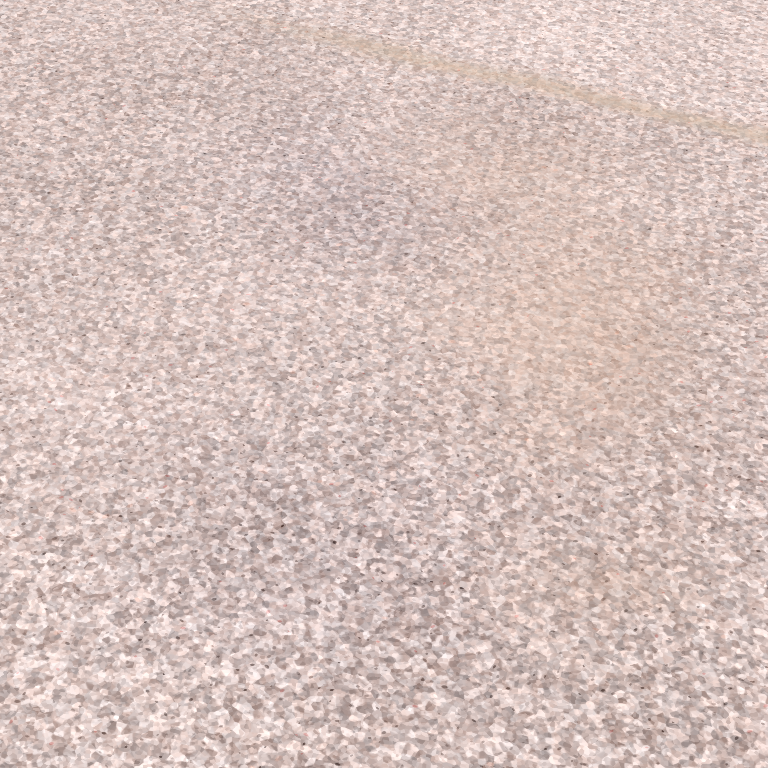
Give the GLSL for this texture, as a Shadertoy shader.

```glsl
#define HORIZON 2.6
#define GRAIN_SCALE 112.0
#define GRIT_SCALE 215.0
#define GRAIN_CONTRAST 0.27
#define GRIT_CONTRAST 0.17
#define BASE_TONE 0.842
#define SLANT 0.22
#define DUST_OFFSET vec3(0.0, -0.077, -0.097)
#define SAND_TINT vec3(0.014, -0.008, -0.034)
#define OCHRE_TINT vec3(0.0, -0.012, -0.05)

float hash(vec2 p) {
    return fract(sin(dot(p, vec2(127.1, 311.7))) * 43758.5453);
}

vec2 hash2(vec2 p) {
    return vec2(hash(p), hash(p + 37.4));
}

float noise(vec2 p) {
    vec2 i = floor(p), f = fract(p);
    f = f * f * (3.0 - 2.0 * f);
    return mix(mix(hash(i), hash(i + vec2(1, 0)), f.x),
               mix(hash(i + vec2(0, 1)), hash(i + vec2(1, 1)), f.x), f.y);
}

// Layered noise, centred on zero
float fbm(vec2 p) {
    float sum = 0.0, amp = 0.5;
    for (int i = 0; i < 4; i++) {
        sum += amp * (noise(p) - 0.5);
        p = mat2(1.6, 1.2, -1.2, 1.6) * p + 7.3;
        amp *= 0.5;
    }
    return sum;
}

mat2 rotation(float a) {
    return mat2(cos(a), sin(a), -sin(a), cos(a));
}

// Softly packed cells: x is tone, y is hue, both centred on zero
vec2 grains(vec2 p) {
    vec2 cell = floor(p), sum = vec2(0.0);
    float total = 0.0;
    for (int y = -1; y <= 1; y++)
    for (int x = -1; x <= 1; x++) {
        vec2 id = cell + vec2(x, y);
        vec2 d = p - id - hash2(id);
        float w = exp(-13.0 * dot(d, d));
        sum += w * (hash2(id + 91.7) - 0.5);
        total += w;
    }
    return sum / total;
}

// Scattered pebbles: x is coverage, y is a random hue per pebble
vec2 pebbles(vec2 p, float share, float seed) {
    vec2 id = floor(p) + seed;
    vec2 d = fract(p) - 0.5 - 0.36 * (hash2(id) - 0.5);
    d = rotation(2.0 * hash(id + 5.1) - 1.3) * d * vec2(1.0, 1.5);
    float radius = mix(0.14, 0.31, hash(id + 11.9));
    float present = step(hash(id + 23.3), share);
    return vec2(present * (1.0 - smoothstep(0.45, 1.0, length(d) / radius)), hash(id + 61.7));
}

float blob(vec2 p, vec2 centre, vec2 size) {
    vec2 d = (p - centre) / size;
    return exp(-dot(d, d));
}

void mainImage(out vec4 fragColor, in vec2 fragCoord) {
    vec2 uv = fragCoord / iResolution.xy;

    // Receding ground plane, slanted along the wear direction
    vec2 ground = vec2(uv.x - 0.5, uv.y) * HORIZON / (HORIZON - uv.y);
    ground = rotation(SLANT) * ground * vec2(0.9, 1.08);
    ground += 0.003 * vec2(noise(ground * 90.0), noise(ground * 90.0 + 40.0));

    // Broad patches of sand, pale dust and shade
    float cloud = fbm(ground * vec2(4.0, 6.0) + 3.0);
    vec2 drift = uv + 0.16 * vec2(cloud, fbm(ground * 7.0 + 20.0));
    float sand = blob(drift, vec2(0.74, 0.57), vec2(0.15, 0.16))
               + 0.7 * blob(drift, vec2(0.77, 0.22), vec2(0.12, 0.07))
               + 0.5 * blob(drift, vec2(0.66, 0.77), vec2(0.13, 0.06));
    float pale = blob(drift, vec2(0.34, 0.60), vec2(0.20, 0.10))
               + blob(drift, vec2(0.08, 0.46), vec2(0.13, 0.12));
    float shade = blob(drift, vec2(0.44, 0.74), vec2(0.14, 0.09))
                + 0.7 * blob(drift, vec2(0.42, 0.28), vec2(0.26, 0.17));

    // Paler strip beyond a worn diagonal edge
    float edge = uv.y - 0.99 + 0.225 * (uv.x - 0.26) + 0.025 * cloud;
    float strip = smoothstep(0.0, 0.03, edge);
    float seam = exp(-pow(edge / 0.011, 2.0)) * smoothstep(0.2, 0.55, uv.x);

    // Grain tones, calmer with distance and under sand
    vec2 grain = grains(ground * GRAIN_SCALE);
    vec2 grit = grains(ground * GRIT_SCALE + 50.0);
    float contrast = mix(1.15, 0.78, uv.y) * (1.0 - 0.42 * min(sand, 1.0))
                   * (1.0 - 0.5 * seam) * (1.0 - 0.15 * pale);
    float tone = BASE_TONE + 0.09 * cloud + 0.028 * pale - 0.035 * shade
               + 0.045 * strip - 0.01 * seam;
    tone += contrast * (GRAIN_CONTRAST * grain.x + GRIT_CONTRAST * grit.x);

    // Dark chips and pale stones
    vec2 chips = pebbles(ground * 68.0, 0.36, 3.0);
    vec2 stones = pebbles(ground * 38.0, 0.28, 80.0);
    tone -= contrast * chips.x * mix(0.07, 0.30, chips.y * chips.y);
    tone += contrast * stones.x * mix(0.02, 0.13, stones.y);

    // Mineral tints
    vec3 color = tone + DUST_OFFSET;
    color += (grain.y + 0.5 * grit.y) * vec3(0.035, -0.005, -0.025);
    color += SAND_TINT * sand + OCHRE_TINT * seam;
    color += shade * vec3(-0.008, -0.002, 0.012);
    color += chips.x * smoothstep(0.35, 0.2, 0.35 - 0.15 * step(chips.y, 0.06)) * vec3(0.06, -0.06, -0.06);
    color += stones.x * step(stones.y, 0.12) * vec3(0.02, -0.03, -0.05);

    fragColor = vec4(clamp(color, 0.0, 1.0), 1.0);
}
```
